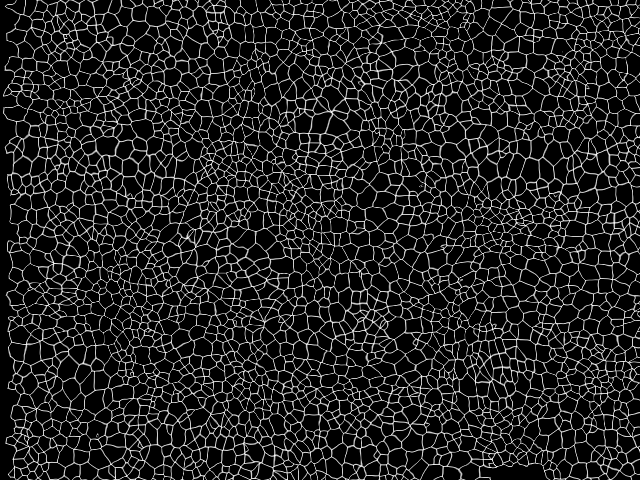
Give the GLSL for this pattern, as a Shadertoy shader.

```glsl
// Network of thin pale grain boundaries on black: large round cells among small ones

#define ROWS 33.0          // large grains along the canvas height
#define JITTER 0.6         // scatter of the grain centres
#define GROWTH 0.36        // extra size of the large grains
#define SPLIT 0.5          // share of grains broken into small ones
#define CLUSTER 0.9        // how strongly the small grains flock together
#define LINE_WIDTH 0.0017  // boundary width, in canvas heights
#define WOBBLE 0.15        // roughness of the boundaries, in grains
#define WOBBLE_FREQ 2.5    // roughness detail per grain
#define BEND 1.3           // bending of the grain rows, in grains
#define MARGIN 0.8         // empty strip on the left, in grains
#define GAP_START 32.0     // empty stretch at the bottom, in grains
#define GAP_END 36.0

const vec3 BACKGROUND = vec3(0.0);
const vec3 BOUNDARY = vec3(1.0);

vec3 hash32(vec2 p) {
    vec3 q = fract(p.xyx * vec3(0.1031, 0.1030, 0.0973));
    q += dot(q, q.yxz + 33.33);
    return fract((q.xxy + q.yzz) * q.zyx);
}

// Smooth random displacement, centred on zero
vec2 wobble(vec2 p) {
    vec2 i = floor(p), f = fract(p);
    f = f * f * (3.0 - 2.0 * f);
    vec2 low = mix(hash32(i).xy, hash32(i + vec2(1, 0)).xy, f.x);
    vec2 high = mix(hash32(i + vec2(0, 1)).xy, hash32(i + vec2(1, 1)).xy, f.x);
    return mix(low, high, f.y) - 0.5;
}

// Number of grains in a cell: one large, or two to four small
int grainCount(vec2 cell) {
    vec3 h = hash32(cell + 213.0);
    float chance = SPLIT + CLUSTER * wobble(cell / 2.7 + 47.0).x;
    return h.x > chance ? 1 : 2 + int(3.0 * h.y);
}

// Grain centre (xy) and growth radius (z); odd rows are staggered
vec3 grain(vec2 cell, int index, int count) {
    vec3 h = hash32(cell + 71.0);
    vec2 centre = cell + 0.5 + JITTER * (h.xy - 0.5);
    centre.x += 0.5 * mod(cell.y, 2.0) - 0.25;
    if (count == 1) return vec3(centre, GROWTH * (0.3 + 0.7 * h.z));
    float angle = 6.2832 * (h.z + float(index) / float(count));
    float spread = 0.22 + 0.035 * float(count);
    return vec3(centre + spread * vec2(cos(angle), sin(angle)), 0.1 * h.x);
}

// Cells that merge into the empty border
bool isEmpty(vec2 cell) {
    bool inGap = cell.y < 1.0 && cell.x >= GAP_START && cell.x <= GAP_END;
    return cell.x < 0.0 || inGap;
}

void mainImage(out vec4 fragColor, in vec2 fragCoord) {
    vec2 p = fragCoord / iResolution.y * ROWS - vec2(MARGIN, 0.1);
    p += BEND * wobble(p * 0.21 + 5.0) * smoothstep(-1.0, 5.0, p);
    p += WOBBLE * wobble(p * WOBBLE_FREQ + 19.0);
    vec2 base = floor(p);

    // Nearest grain, by distance less growth radius
    float nearest = 1e3;
    vec2 owner = base, ownerDir = vec2(0.0);
    int ownerIndex = 0;
    for (int y = -2; y <= 2; y++)
    for (int x = -2; x <= 2; x++) {
        vec2 cell = base + vec2(x, y);
        int count = grainCount(cell);
        for (int i = 0; i < count; i++) {
            vec3 g = grain(cell, i, count);
            vec2 toPixel = p - g.xy;
            float len = max(length(toPixel), 1e-4);
            if (len - g.z < nearest) {
                nearest = len - g.z;
                owner = cell;
                ownerIndex = i;
                ownerDir = toPixel / len;
            }
        }
    }

    // Box-filtered coverage of the boundaries; diagonal ones are thinner
    float pixel = 1.0 / iResolution.y;
    float ink = 0.0;
    for (int y = -2; y <= 2; y++)
    for (int x = -2; x <= 2; x++) {
        vec2 cell = base + vec2(x, y);
        if (isEmpty(cell) && isEmpty(owner)) continue;
        int count = grainCount(cell);
        for (int i = 0; i < count; i++) {
            if (cell == owner && i == ownerIndex) continue;
            vec3 g = grain(cell, i, count);
            vec2 toPixel = p - g.xy;
            float len = max(length(toPixel), 1e-4);
            vec2 normal = toPixel / len - ownerDir;
            float slope = max(length(normal), 0.05);
            float edge = (len - g.z - nearest) / slope / ROWS;
            float width = LINE_WIDTH * max(abs(normal.x), abs(normal.y)) / slope;
            float cover = (0.5 * (width + pixel) - edge) / pixel;
            cover = clamp(cover, 0.0, min(1.0, width / pixel));
            ink += cover * (1.0 - ink) * smoothstep(0.05, 0.3, slope);
        }
    }

    fragColor = vec4(mix(BACKGROUND, BOUNDARY, ink), 1.0);
}
```
